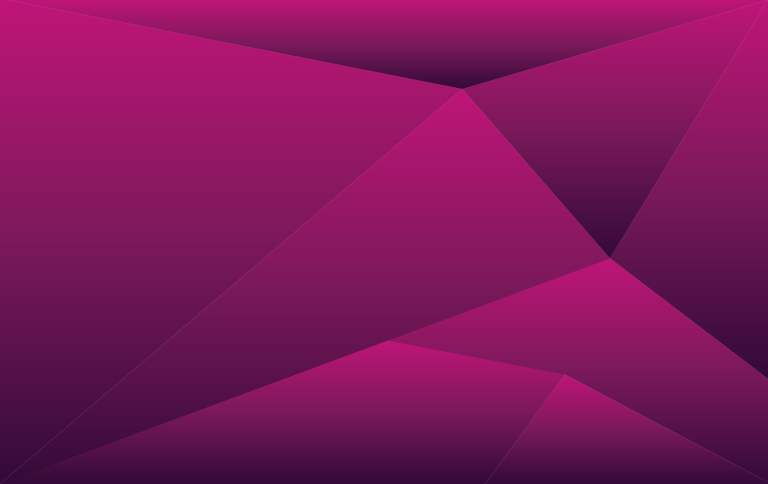
This background is drawn by a WebGL 1 fragment shader. Its source:

```glsl
precision highp float;

uniform vec2 u_resolution;

// Signed distance to the line a-b, positive on its left
float side(vec2 p, vec2 a, vec2 b) {
  vec2 d = normalize(b - a);
  return dot(p - a, vec2(-d.y, d.x));
}

float coverage(float dist) {
  return clamp(dist * u_resolution.y + 0.5, 0.0, 1.0);
}

// Vertical ramp from magenta at the top to dark plum at the bottom
vec3 ramp(float y, float top, float bottom) {
  float t = clamp((y - bottom) / (top - bottom), 0.0, 1.0);
  vec3 plum = vec3(0.195, 0.04, 0.215);
  vec3 berry = vec3(0.48, 0.097, 0.352);
  vec3 magenta = vec3(0.75, 0.08, 0.47);
  return t < 0.5 ? mix(plum, berry, t * 2.0) : mix(berry, magenta, t * 2.0 - 1.0);
}

// Thin highlight along the segment a-b
float crease(vec2 p, vec2 a, vec2 b) {
  vec2 d = b - a;
  float h = clamp(dot(p - a, d) / dot(d, d), 0.0, 1.0);
  return coverage(0.0008 - length(p - a - d * h));
}

void main() {
  vec2 p = gl_FragCoord.xy / u_resolution * vec2(1.59, 1.0);

  // Corners shared by the facets
  vec2 origin = vec2(0.0);
  vec2 topLeft = vec2(0.017, 1.0);
  vec2 topRight = vec2(1.59, 1.0);
  vec2 peak = vec2(0.957, 0.816);
  vec2 hub = vec2(1.263, 0.466);
  vec2 rightEdge = vec2(1.59, 0.217);
  vec2 ridge = vec2(0.803, 0.296);
  vec2 notch = vec2(1.170, 0.226);
  vec2 foot = vec2(1.004, 0.0);
  vec2 corner = vec2(1.59, 0.004);

  // Large left and central facets
  vec3 color = ramp(p.y, 1.0, 0.0);
  color = mix(color, ramp(p.y, 0.816, 0.0), coverage(side(p, peak, origin)));

  // Upper right facets
  color = mix(color, ramp(p.y, 1.0, 0.466), coverage(side(p, peak, hub)));
  color = mix(color, ramp(p.y, 1.0, 0.217), coverage(side(p, topRight, hub)));

  // Lower right facet
  float lower = min(side(p, hub, origin), side(p, rightEdge, hub));
  color = mix(color, ramp(p.y, 0.466, 0.0), coverage(lower));

  // Bottom facets, split by the line from notch to foot
  float split = side(p, foot, notch);
  float bottomLeft = min(min(side(p, hub, origin), side(p, notch, ridge)), split);
  float bottomRight = min(side(p, corner, notch), -split);
  color = mix(color, ramp(p.y, 0.296, 0.0), coverage(bottomLeft));
  color = mix(color, ramp(p.y, 0.226, 0.0), coverage(bottomRight));

  // Top facet
  float upper = min(side(p, topLeft, peak), side(p, peak, topRight));
  color = mix(color, ramp(p.y, 1.0, 0.816), coverage(upper));

  // Faint light along the folds
  float fold = max(crease(p, origin, peak), crease(p, topRight, hub));
  fold = max(fold, max(crease(p, topLeft, peak), crease(p, peak, topRight)));
  fold = max(fold, max(crease(p, foot, notch), crease(p, notch, corner)));
  fold = max(fold, max(crease(p, peak, hub), crease(p, hub, rightEdge)));
  color = mix(color, vec3(0.85, 0.5, 0.72), 0.16 * fold);

  gl_FragColor = vec4(color, 1.0);
}
```
